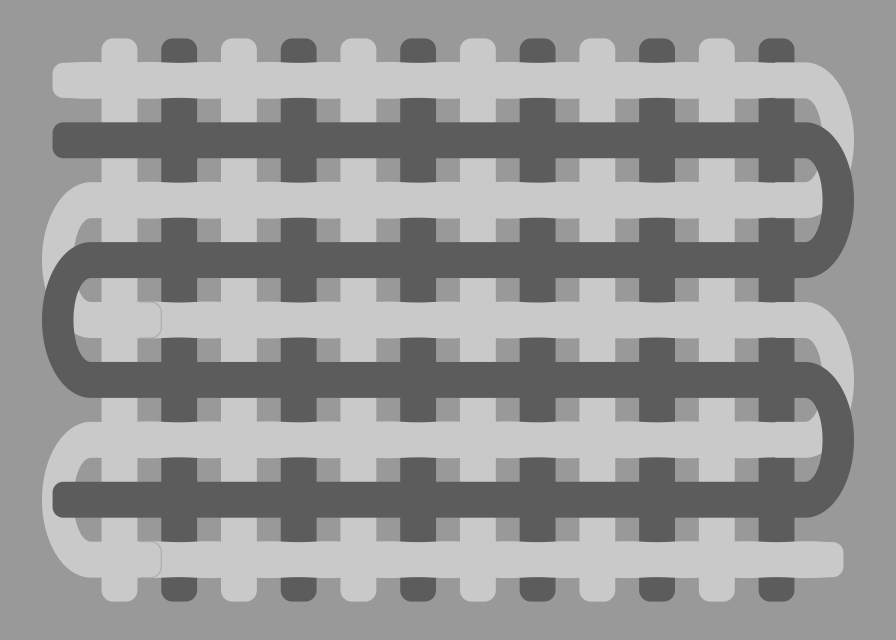
This pattern is drawn by a WebGL 2 fragment shader. Its source:

```glsl
#version 300 es
precision highp float;
// A flat lattice of twelve upright bars, alternately light and dark, under two
// horizontal strands that snake back and forth. Bars are rounded boxes and the
// turns are half-ellipse rings; the dark strand lies over the light one.
uniform vec2 u_resolution;
out vec4 outColor;

const vec3 GROUND = vec3(0.60);
const vec3 LIGHT = vec3(0.79);
const vec3 DARK = vec3(0.36);

// One unit is the spacing of the bars.
const float CANVAS_WIDTH = 15.0;
const float ROW_PITCH = 1.003;
const float HALF_WIDTH = 0.30;
const float BAR_REACH = 4.70;     // half length of an upright bar
const float STRAND_REACH = 6.62;  // where a loose strand end stops
const float TURN_X = 5.977;       // where a strand starts to turn
const float TURN_DEPTH = 0.82;    // outer depth of a turn
const float TURN_INNER = 0.293;   // inner depth of a turn
const float TAU = 6.2831853;

float roundedBox(vec2 p, vec2 halfSize, float radius) {
  vec2 q = abs(p) - halfSize + radius;
  return length(max(q, 0.0)) + min(max(q.x, q.y), 0.0) - radius;
}

float ellipse(vec2 p, vec2 radii) {
  float k = length(p / radii);
  return k * (k - 1.0) / length(p / (radii * radii));
}

// Horizontal rounded bar from x = left to x = right.
float rowBar(vec2 p, float left, float right, float halfWidth) {
  vec2 center = vec2(0.5 * (left + right), 0.0);
  return roundedBox(p - center, vec2(0.5 * (right - left), halfWidth), 0.18);
}

// Turn joining the rows one unit above and below; opens towards -x.
float turn(vec2 p) {
  vec2 q = vec2(max(p.x - TURN_X, 0.0), abs(p.y) + 1e-4);
  float outer = ellipse(q, vec2(TURN_DEPTH, 1.0 + HALF_WIDTH));
  float inner = ellipse(q, vec2(TURN_INNER, 1.0 - HALF_WIDTH));
  return max(max(outer, -inner), TURN_X - 0.5 - p.x);
}

// Snaking strand: starts loose at the left of its top row, two units per row.
float strand(vec2 p, float top, int rows, float halfWidth) {
  float d = 1e3;
  for (int k = 0; k < rows; k++) {
    float side = k % 2 == 0 ? 1.0 : -1.0;
    float y = top - 2.0 * float(k);
    bool last = k == rows - 1;
    float joined = TURN_X - 0.1;
    float exitX = last ? STRAND_REACH : joined;
    float entryX = k == 0 ? STRAND_REACH : joined;
    vec2 local = vec2(p.x * side, p.y - y);
    d = min(d, rowBar(local, -entryX, exitX, halfWidth));
    if (!last) d = min(d, turn(local + vec2(0.0, 1.0)));
  }
  return d;
}

// Faint rounded seam on the light row at height y.
float seam(vec2 p, float y) {
  float edge = abs(rowBar(p - vec2(0.0, y), -6.0, -4.80, HALF_WIDTH)) - 0.01;
  return max(edge, -5.15 - p.x);
}

float coverage(float d, float pixel) {
  return clamp(0.5 - d / pixel, 0.0, 1.0);
}

void main() {
  float pixel = CANVAS_WIDTH / u_resolution.x;
  vec2 p = (gl_FragCoord.xy - 0.5 * u_resolution) * pixel;
  p.y /= ROW_PITCH;
  vec3 color = GROUND;

  // Upright bars
  float column = clamp(floor(p.x), -6.0, 5.0);
  vec3 barColor = mod(column, 2.0) < 0.5 ? LIGHT : DARK;
  float bar = roundedBox(p - vec2(column + 0.5, 0.0), vec2(HALF_WIDTH, BAR_REACH), 0.19);
  color = mix(color, barColor, coverage(bar, pixel));

  // Light strand, slightly fuller between the bars
  float fullness = HALF_WIDTH + 0.008 * cos(TAU * p.x);
  color = mix(color, LIGHT, coverage(strand(p, 4.0, 5, fullness), pixel));
  float seams = min(seam(p, 0.0), seam(p, -4.0));
  color = mix(color, GROUND, 0.6 * coverage(seams, pixel));

  // Dark strand on top
  color = mix(color, DARK, coverage(strand(p, 3.0, 4, HALF_WIDTH), pixel));

  outColor = vec4(color, 1.0);
}
```
